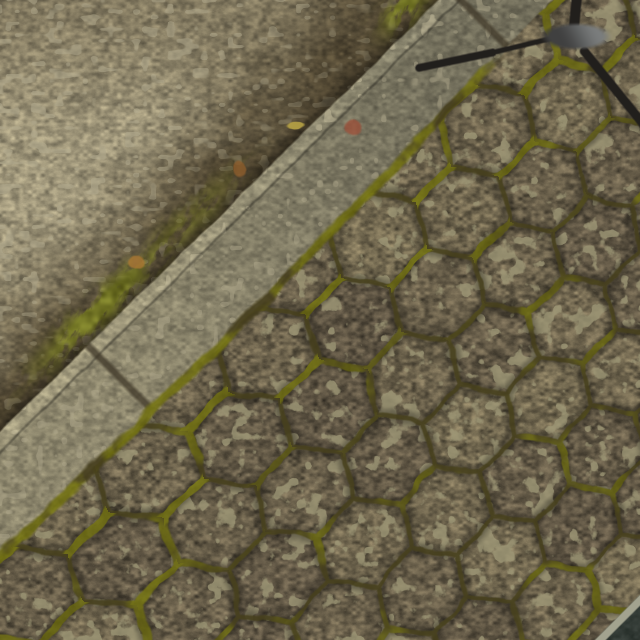
This texture is drawn by a Shadertoy shader. Its source:

```glsl
float hash(vec2 p) {
    return fract(sin(dot(p, vec2(127.1, 311.7))) * 43758.5453);
}

float noise(vec2 p) {
    vec2 i = floor(p), f = fract(p);
    f = f * f * (3.0 - 2.0 * f);
    return mix(mix(hash(i), hash(i + vec2(1, 0)), f.x),
               mix(hash(i + vec2(0, 1)), hash(i + vec2(1, 1)), f.x), f.y);
}

float fbm(vec2 p) {
    float sum = 0.0, amp = 0.53;
    for (int k = 0; k < 4; k++) {
        sum += amp * noise(p);
        p = mat2(1.6, 1.2, -1.2, 1.6) * p + 7.3;
        amp *= 0.5;
    }
    return sum;
}

float segment(vec2 p, vec2 a, vec2 b) {
    vec2 ab = b - a;
    return length(p - a - ab * clamp(dot(p - a, ab) / dot(ab, ab), 0.0, 1.0));
}

// Soft-edged elliptical mask
float blob(vec2 p, vec2 centre, vec2 radius) {
    return 1.0 - smoothstep(0.75, 1.15, length((p - centre) / radius));
}

// Perspective plane to hexagon lattice, q.y pointing down
vec2 latticeCoord(vec2 q) {
    vec2 d = vec2(0.5534, 0.5052) - q;
    float det = 0.1315 * (0.1451 - 0.02 * q.x) - 0.0391 * (0.02 * q.y + 0.0352);
    float i = (-0.1315 * d.x - 0.0391 * d.y) / det;
    float j = (i * (0.02 * q.y + 0.0352) - d.y) / 0.1315;
    return vec2(i - 0.5 * j, 0.866 * j);
}

vec3 roadColor(vec2 q, float gap, float along, float grain) {
    float patchy = fbm(q * 9.0);
    float clean = smoothstep(0.02, 0.3, gap + 0.16 * (patchy - 0.5));
    clean *= 1.0 - 0.35 * smoothstep(0.25, 0.0, q.y);
    vec3 col = mix(vec3(0.31, 0.27, 0.19), vec3(0.62, 0.585, 0.475), clean);
    col *= 0.62 + 0.76 * grain;
    float flecks = smoothstep(0.68, 0.82, noise(q * vec2(75, 110) + 9.0));
    col = mix(col, vec3(0.69, 0.66, 0.55), flecks * (0.25 + 0.4 * clean));

    // Dirt and weeds in the gutter
    col *= 1.0 - 0.3 * smoothstep(0.035, 0.0, gap);
    float clump = exp(-pow((along + 0.34) / 0.16, 2.0)) + 0.4 * exp(-pow((along + 0.05) / 0.15, 2.0))
                + 0.9 * exp(-pow((along - 0.62) / 0.06, 2.0));
    float blades = fbm(vec2(q.x * 60.0 + q.y * 25.0, q.y * 32.0));
    float weeds = clump * exp(-pow((gap - 0.04) / 0.03, 2.0)) * smoothstep(0.32, 0.6, blades);
    vec3 leaf = mix(vec3(0.31, 0.32, 0.06), vec3(0.58, 0.6, 0.2), noise(q * 100.0));
    return mix(col, leaf, clamp(weeds * 1.2, 0.0, 0.9));
}

vec3 curbColor(vec2 q, float gap, float along, float grain) {
    vec3 col = mix(vec3(0.55, 0.525, 0.425), vec3(0.45, 0.435, 0.36), smoothstep(-0.5, 0.7, along));
    col *= 0.7 + 0.6 * grain;
    col = mix(col, vec3(0.68, 0.65, 0.54), 0.5 * smoothstep(0.75, 0.87, noise(q * 80.0)));
    // Bevel on the road side, then the two cross joints
    col *= 1.0 + 0.16 * smoothstep(-0.032, -0.024, gap);
    col *= 1.0 - 0.25 * smoothstep(0.005, 0.0, abs(gap + 0.032));
    float joint = min(abs(along + 0.403), abs(along - 0.72));
    return mix(col, vec3(0.25, 0.22, 0.16), 0.75 * smoothstep(0.013, 0.003, joint));
}

vec3 paverColor(vec2 q, vec2 warped, float depth, float grain, vec3 moss) {
    vec2 e = latticeCoord(warped), period = vec2(1.0, 1.732);
    vec2 a = mod(e + 0.5 * period, period) - 0.5 * period;
    vec2 b = mod(e, period) - 0.5 * period;
    vec2 local = dot(a, a) < dot(b, b) ? a : b;
    vec2 id = floor((e - local) * vec2(2.0, 1.1547) + 0.5);
    vec3 side = abs(vec3(local.x, dot(local, vec2(0.5, 0.866)), dot(local, vec2(0.5, -0.866))));
    float rim = 0.5 - max(side.x, max(side.y, side.z));

    // Weathered stone with lichen
    vec3 col = mix(vec3(0.385, 0.345, 0.275), vec3(0.465, 0.425, 0.325), hash(id));
    col *= 0.42 + 1.12 * grain;
    float lichen = 0.6 * fbm(q * 48.0 + 3.0) + 0.4 * noise(q * 85.0);
    col = mix(col, vec3(0.62, 0.595, 0.465), 0.8 * smoothstep(0.56, 0.67, lichen));
    col *= mix(0.72, 1.0, smoothstep(0.03, 0.13, rim));

    // Dark joints, greenest on the diagonal ones near the curb
    float diagonal = smoothstep(0.42, 0.47, side.y);
    float tufts = smoothstep(0.5, 0.72, fbm(q * 13.0 + 21.0));
    float growth = clamp(diagonal * (1.0 - smoothstep(0.08, 0.45, depth)) + 0.75 * tufts + 0.15, 0.0, 1.0);
    float width = 0.027 + 0.025 * growth;
    float joint = 1.0 - smoothstep(width - 0.018, width + 0.012, rim);
    return mix(col, mix(vec3(0.25, 0.22, 0.12), moss, growth), 0.88 * joint);
}

void mainImage(out vec4 fragColor, in vec2 fragCoord) {
    vec2 uv = fragCoord / iResolution.xy;
    vec2 q = vec2(uv.x, 1.0 - uv.y);
    vec2 warped = q + 0.014 * (vec2(fbm(q * 24.0), fbm(q * 24.0 + 40.0)) - 0.5);
    float across = warped.x + warped.y, along = q.x - q.y;
    float gap = 0.675 + 0.015 * q.x - mix(q.x + q.y, across, 0.4);
    float depth = across - 0.869 - 0.08 * q.x * (0.78 - q.x);
    float grain = 0.55 * fbm(q * vec2(85, 120)) + 0.45 * noise(q * vec2(150, 190));
    vec3 moss = mix(vec3(0.35, 0.34, 0.05), vec3(0.53, 0.53, 0.1), fbm(q * 45.0));

    // Road, curb and paving
    vec3 col = mix(roadColor(q, gap, along, grain), curbColor(q, gap, along, grain),
                   smoothstep(0.003, -0.003, gap));
    col = mix(col, paverColor(q, warped, depth, grain, moss), smoothstep(-0.003, 0.003, depth));
    float seam = smoothstep(0.015, 0.005, abs(depth)) * smoothstep(0.8, 0.74, q.x);
    col = mix(col, mix(vec3(0.27, 0.24, 0.11), moss, smoothstep(0.3, 0.52, fbm(q * 18.0 + 5.0))), 0.9 * seam);

    // Fallen leaves
    col = mix(col, vec3(0.67, 0.47, 0.2), 0.8 * blob(warped, vec2(0.215, 0.408), vec2(0.013, 0.009)));
    col = mix(col, vec3(0.55, 0.36, 0.17), 0.8 * blob(warped, vec2(0.378, 0.264), vec2(0.01, 0.014)));
    col = mix(col, vec3(0.72, 0.64, 0.27), 0.9 * blob(warped, vec2(0.462, 0.198), vec2(0.013, 0.007)));
    col = mix(col, vec3(0.61, 0.32, 0.23), 0.8 * blob(warped, vec2(0.55, 0.201), vec2(0.015, 0.014)));

    // Dark rods meeting at a glossy oval
    float rods = min(segment(q, vec2(0.655, 0.106), vec2(0.77, 0.082)) - 0.006,
                     segment(q, vec2(0.77, 0.082), vec2(0.87, 0.058)) - 0.004);
    rods = min(rods, segment(q, vec2(0.897, 0.04), vec2(0.903, -0.02)) - 0.008);
    rods = min(rods, segment(q, vec2(0.913, 0.08), vec2(1.01, 0.2)) - 0.007);
    col = mix(col, vec3(0.13, 0.12, 0.11), smoothstep(0.002, -0.002, rods));
    vec3 gloss = mix(vec3(0.25, 0.25, 0.25), vec3(0.48, 0.49, 0.49), smoothstep(0.87, 0.94, q.x - 0.5 * (q.y - 0.055)));
    col = mix(col, gloss, blob(q, vec2(0.9, 0.057), vec2(0.052, 0.02)));

    // Pale rail and dark surface in the lower corner
    float corner = q.x + q.y - 1.93;
    col = mix(col, vec3(0.12, 0.15, 0.13) + 0.16 * grain, smoothstep(-0.003, 0.003, corner));
    col = mix(col, vec3(0.64, 0.64, 0.56), smoothstep(0.011, 0.006, abs(corner - 0.008)));
    fragColor = vec4(clamp(col, 0.0, 1.0), 1.0);
}
```
